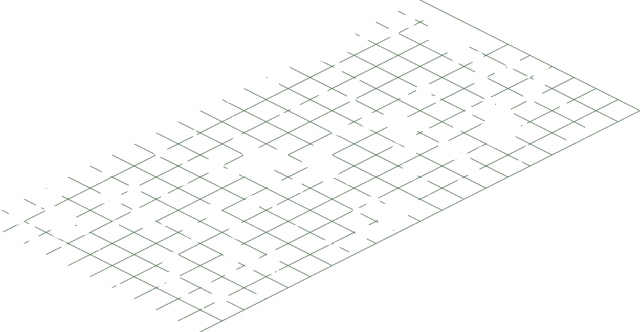
A Shadertoy shader for this pattern:

```glsl
const float TAU = 6.2831853;
const vec2 GRID_CELLS = vec2(20.0, 10.0);   // cells along the two slanted axes
const vec2 CANVAS_STEPS = vec2(29.1, 30.0); // half-diamonds across and down
const float LINE_WIDTH = 0.030;             // in cells
const vec3 PAPER = vec3(1.0);
const vec3 INK = vec3(0.18, 0.35, 0.18);

vec3 hash3(vec2 p, float seed) {
    vec3 q = vec3(dot(p, vec2(127.1, 311.7)),
                  dot(p, vec2(269.5, 183.3)),
                  dot(p, vec2(419.2, 371.9)));
    return fract(sin(q + seed) * 43758.545);
}

// Slanted grid coordinates, zero at the corner on the right edge
vec2 isoCoords(vec2 uv) {
    float along = (1.0 - uv.x) * CANVAS_STEPS.x;
    float across = (2.0 / 3.0 - uv.y) * CANVAS_STEPS.y;
    return 0.5 * vec2(along + across, along - across);
}

// Wrapping cellular noise: signed distance to holes of random radius
float holeDistance(vec2 uv, vec2 count, float maxRadius, float power, float seed) {
    vec2 p = uv * count;
    vec2 cell = floor(p);
    float nearest = 9.0;
    for (int y = -1; y <= 1; y++) {
        for (int x = -1; x <= 1; x++) {
            vec2 id = cell + vec2(x, y);
            vec3 h = hash3(mod(id, count), seed);
            float radius = maxRadius * pow(h.z, power);
            nearest = min(nearest, length(p - id - h.xy) - radius);
        }
    }
    return nearest;
}

// Share of the ink left after wear
float wearMask(vec2 uv, vec2 count, float maxRadius, float power, float seed) {
    float soft = count.y / iResolution.y;
    float d = holeDistance(uv, count, maxRadius, power, seed);
    return clamp(d / soft + 0.5, 0.0, 1.0);
}

// Coverage of the lines at whole values of t, cut to the span of the other axis
float lineFamily(float t, float other, float lineCount, float span, float pixel, float wear) {
    float index = clamp(floor(t + 0.5), 0.0, lineCount - 1.0);
    float reach = 0.5 * (LINE_WIDTH + pixel) - abs(t - index);
    float coverage = clamp(reach / pixel, 0.0, min(1.0, LINE_WIDTH / pixel));
    float ends = clamp(other / pixel + 0.5, 0.0, 1.0)
               * clamp((span - other) / pixel + 0.5, 0.0, 1.0);
    float kept = index < 0.5 ? 1.0 : wear; // the two outer lines stay whole
    return coverage * ends * kept;
}

void mainImage(out vec4 fragColor, in vec2 fragCoord) {
    vec2 uv = fragCoord / iResolution.xy;
    vec2 grid = isoCoords(uv);
    float pixel = 0.6 * length(CANVAS_STEPS / iResolution.xy);

    // Layered sines make the worn patches uneven
    vec2 warp = sin(TAU * (uv.yx * vec2(7.0, 11.0) + uv * 3.0)) * 0.006
              + sin(TAU * (uv.yx * vec2(13.0, 23.0) - uv * 5.0)) * 0.003;
    float wear = wearMask(uv, vec2(30.0, 15.0), 0.42, 1.0, 2.3)
               * wearMask(uv + warp, vec2(8.0, 4.0), 0.42, 2.0, 7.1);

    float falling = lineFamily(grid.x, grid.y, GRID_CELLS.x, GRID_CELLS.y, pixel, wear);
    float rising = lineFamily(grid.y, grid.x, GRID_CELLS.y, GRID_CELLS.x, pixel, wear);
    float ink = 1.0 - (1.0 - falling) * (1.0 - rising);

    fragColor = vec4(mix(PAPER, INK, ink), 1.0);
}
```
